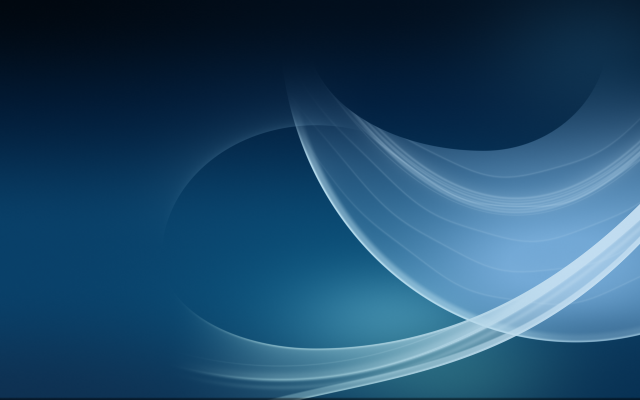
Write a WebGL 2 fragment shader that draws this background.

```glsl
#version 300 es
precision highp float;
uniform vec2 u_resolution;
out vec4 fragColor;

float hash(vec2 p) {
    return fract(sin(dot(p, vec2(127.1, 311.7))) * 43758.5453);
}

// Approximate signed distance to an ellipse, negative inside
float ellipse(vec2 q, vec2 r) {
    float k = length(q / r);
    return k * (k - 1.0) / max(length(q / (r * r)), 0.001);
}

// Signed distance to an upward parabola, positive above it
float trough(vec2 p, vec2 low, float bend) {
    float x = p.x - low.x;
    return (p.y - low.y - bend * x * x) / sqrt(1.0 + 4.0 * bend * bend * x * x);
}

float glow(vec2 p, vec2 center, vec2 size) {
    vec2 q = (p - center) / size;
    return exp(-dot(q, q));
}

float thread(float d, float width) {
    return exp(-d * d / (width * width));
}

float fill(float d) {
    return smoothstep(-0.0018, 0.0018, d);
}

vec3 backdrop(vec2 p) {
    vec3 c = mix(vec3(0.055, 0.19, 0.32), vec3(0.035, 0.25, 0.41), smoothstep(0.0, 0.3, p.y));
    c = mix(c, vec3(0.01, 0.125, 0.25), smoothstep(0.42, 0.77, p.y));
    c = mix(c, vec3(0.008, 0.06, 0.12), smoothstep(0.7, 1.0, p.y));
    c *= 1.0 - 0.5 * glow(p, vec2(0.0, 1.05), vec2(0.6, 0.3));
    c = mix(c, vec3(0.08, 0.24, 0.36), 0.65 * glow(p, vec2(1.48, 0.84), vec2(0.26, 0.2)));
    c = mix(c, vec3(0.05, 0.38, 0.54), 0.6 * glow(p, vec2(0.87, 0.23), vec2(0.45, 0.25)));
    c = mix(c, vec3(0.31, 0.61, 0.73), 0.75 * glow(p, vec2(0.99, 0.2), vec2(0.25, 0.12)));
    c = mix(c, vec3(0.19, 0.46, 0.52), 0.65 * glow(p, vec2(1.14, 0.06), vec2(0.28, 0.12)));
    return mix(c, vec3(0.015, 0.19, 0.33), 0.7 * glow(p, vec2(1.65, 0.0), vec2(0.3, 0.17)));
}

// Translucent sheet hung between two elliptical edges
vec3 veil(vec3 c, vec2 p) {
    float outer = -ellipse(p - vec2(1.44, 0.939), vec2(0.74, 0.795));
    vec2 q = p - vec2(1.21, 0.913);
    float inner = ellipse(q, vec2(q.x < 0.0 ? 0.44 : 0.31, 0.29));
    float fade = smoothstep(0.86, 0.56, p.y);
    float mask = fill(outer) * fill(inner) * fade;

    float body = 0.22 + 0.17 * smoothstep(0.85, 1.3, p.x);
    body += 0.5 * glow(p, vec2(1.32, 0.34), vec2(0.28, 0.17));
    body += 0.25 * glow(p, vec2(1.6, 0.4), vec2(0.22, 0.22));
    body -= 0.12 * glow(p, vec2(1.44, 0.17), vec2(0.3, 0.06));
    c = mix(c, vec3(0.49, 0.7, 0.88), mask * clamp(body, 0.0, 0.9));

    // Layered folds
    float light = 0.0;
    for (int i = 0; i < 5; i++) {
        float t = float(i) / 4.0;
        float d = trough(p, vec2(1.36 - 0.08 * t, 0.24 + 0.32 * t), 1.12 + 0.25 * t);
        d += 0.004 * sin(p.x * 23.0 + t * 17.0);
        light += 0.13 * thread(d, 0.0025) + 0.055 * fill(d) * exp(-max(d, 0.0) * 22.0);
    }
    // Bundle of bright fibres
    for (int i = 0; i < 7; i++) {
        float n = float(i);
        float h = hash(vec2(n, 3.0));
        float d = trough(p, vec2(1.29, 0.462 + 0.007 * n), 1.42 + 0.09 * h);
        light += (0.1 + 0.16 * h) * thread(d, 0.0018 + 0.002 * h);
    }
    light += 0.16 * thread(trough(p, vec2(1.29, 0.49), 1.45), 0.03);
    c = mix(c, vec3(0.74, 0.86, 0.94), mask * min(light, 0.7) * smoothstep(0.8, 1.15, p.x + 0.15));

    // Bright hem along the outer edge
    float hem = 0.4 * smoothstep(0.027, 0.012, outer) + 0.25 * exp(-abs(outer) * 60.0);
    hem *= mix(1.0, 0.35, smoothstep(1.2, 1.45, p.x)) * smoothstep(0.78, 0.58, p.y);
    hem += 0.4 * thread(outer - 0.002, 0.003) * smoothstep(0.76, 0.6, p.y);
    return mix(c, vec3(0.7, 0.85, 0.92), mask * hem);
}

// Faint upper arc of the left loop
vec3 loopArc(vec3 c, vec2 p) {
    float d = ellipse(p - vec2(0.79, 0.36), vec2(0.385, 0.327));
    float mask = smoothstep(0.36, 0.64, p.y) * smoothstep(0.95, 0.72, p.x);
    float haze = fill(d) * (0.13 * exp(-max(d, 0.0) * 16.0) + 0.1 * exp(-max(d, 0.0) * 110.0));
    return mix(c, vec3(0.5, 0.7, 0.83), mask * haze);
}

// Sweeping ribbon along the bottom
vec3 ribbon(vec3 c, vec2 p) {
    float x = p.x - 0.79, u = p.x - 0.75;
    float top = ellipse(p - vec2(0.79, 0.36), vec2(0.385, 0.231));
    if (x > 0.0) top = 0.129 + 0.485 * x * x + 0.1 * x * x * x * x - p.y;
    float low = p.y - u * (0.23 - 0.134 * u + 0.475 * u * u);
    float mid = trough(p, vec2(0.7, 0.05), 0.5);
    float mask = fill(top) * fill(low) * smoothstep(0.41, 0.72, p.x);
    if (x < 0.0) mask *= smoothstep(0.38, 0.2, p.y);

    float along = smoothstep(0.6, 1.5, p.x);
    float body = mix(0.1 + 0.4 * along, 0.24 + 0.5 * along, fill(mid));
    body += 0.22 * exp(-max(top, 0.0) * 55.0) + 0.35 * thread(top - 0.002, 0.003);
    body += 0.4 * thread(mid, 0.004) + 0.2 * thread(mid - 0.008, 0.012);
    body += 0.16 * thread(mid + 0.019, 0.006) + 0.1 * thread(mid - 0.035, 0.002);
    body += 0.38 * smoothstep(0.022, 0.016, low) + 0.3 * thread(low - 0.002, 0.003);
    vec3 tint = mix(vec3(0.58, 0.77, 0.82), vec3(0.78, 0.88, 0.95), along);
    return mix(c, tint, mask * min(body, 0.93));
}

void main() {
    vec2 p = gl_FragCoord.xy / u_resolution.y;
    p.x *= 1.6 * u_resolution.y / u_resolution.x;
    vec3 color = ribbon(loopArc(veil(backdrop(p), p), p), p);
    color *= mix(0.5, 1.0, smoothstep(0.002, 0.008, p.y));
    color += (hash(floor(p * 320.0)) - 0.5) * 0.004;
    fragColor = vec4(color, 1.0);
}
```
